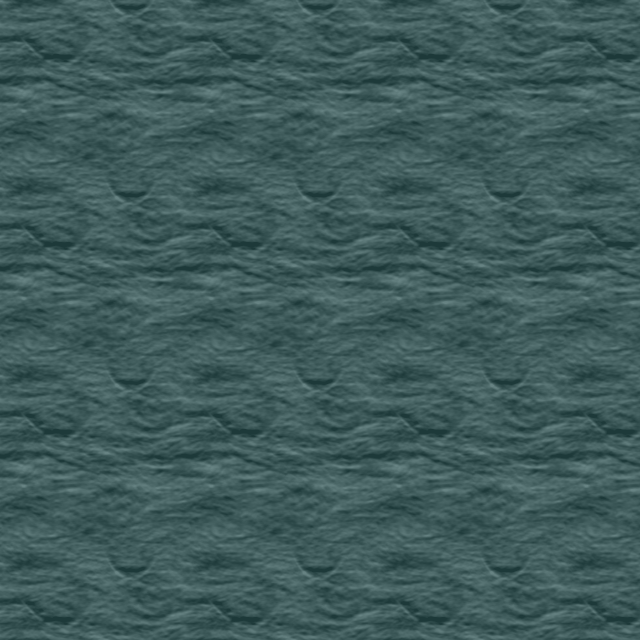
A WebGL 1 fragment shader for this texture:

```glsl
precision highp float;
// Teal wrinkled cloth or rippled stone: one seamless relief tile, repeated.
uniform vec2 u_resolution;

const float REPEATS = 3.413;
const vec3 TEAL = vec3(0.253, 0.363, 0.363);

vec2 hashGradient(vec2 cell, float seed) {
  vec3 q = fract(vec3(cell.xyx + seed * 7.31) * vec3(0.1031, 0.1030, 0.0973));
  q += dot(q, q.yzx + 33.33);
  float angle = 6.2832 * fract((q.x + q.y) * q.z);
  return vec2(cos(angle), sin(angle));
}

// Gradient noise that wraps after one tile; freq holds whole numbers.
float tileNoise(vec2 uv, vec2 freq, float seed) {
  vec2 p = uv * freq;
  vec2 cell = floor(p);
  vec2 f = p - cell;
  vec2 u = f * f * f * (f * (f * 6.0 - 15.0) + 10.0);
  vec2 lo = mod(cell, freq);
  vec2 hi = mod(cell + 1.0, freq);
  float a = dot(hashGradient(lo, seed), f);
  float b = dot(hashGradient(vec2(hi.x, lo.y), seed), f - vec2(1.0, 0.0));
  float c = dot(hashGradient(vec2(lo.x, hi.y), seed), f - vec2(0.0, 1.0));
  float d = dot(hashGradient(hi, seed), f - 1.0);
  return mix(mix(a, b, u.x), mix(c, d, u.x), u.y);
}

// Flat, stretched folds with sharp valleys.
float foldHeight(vec2 uv) {
  float height = 0.0;
  float amplitude = 1.0;
  vec2 freq = vec2(4.0, 9.0);
  for (int i = 0; i < 4; i++) {
    float n = tileNoise(uv, freq, float(i) + 2.0);
    height += amplitude * (0.6 * n + 0.75 * abs(n));
    amplitude *= 0.5;
    freq *= 2.0;
  }
  return height;
}

// Thin continuous threads that follow the level lines of the noise.
float thread(vec2 uv, vec2 freq, float seed) {
  float n = tileNoise(uv, freq, seed) / 0.1;
  return exp(-n * n);
}

// Lit threads, each with a shadow just above it.
float threads(vec2 uv, vec2 freq, float seed) {
  return thread(uv, freq, seed) - thread(uv + vec2(0.0, 0.026), freq, seed);
}

// Sagging crease: a soft shadow resting on a thin lit edge.
float crease(vec2 uv, vec2 center, float halfWidth, float sag, float tilt) {
  vec2 q = fract(uv - center + 0.5) - 0.5;
  float t = q.x / halfWidth;
  float taper = 1.0 - smoothstep(0.5, 1.0, abs(t));
  float d = q.y - sag * (1.0 - t * t) - tilt * t;
  float lit = exp(-pow(abs(d) / 0.012, 2.0));
  float shadow = exp(-pow(abs(d + 0.038) / 0.026, 2.0));
  return taper * (lit - shadow);
}

void main() {
  // Tile coordinates, counted from the top left with y pointing down.
  vec2 canvas = gl_FragCoord.xy / u_resolution;
  vec2 uv = vec2(canvas.x, 1.0 - canvas.y) * REPEATS;

  // Bend the folds so that they sway and cross.
  vec2 bend = vec2(tileNoise(uv, vec2(3.0, 5.0), 11.0),
                   tileNoise(uv, vec2(3.0, 3.0), 12.0));
  vec2 p = uv + bend * vec2(0.06, 0.04);

  // Light from above; the lower band of each tile is calmer.
  vec2 stepY = vec2(0.0, 0.0065);
  float relief = foldHeight(p + stepY) - foldHeight(p - stepY);
  float calm = 0.5 + 0.5 * cos(6.2832 * (uv.y - 0.82));
  float shade = relief * mix(0.30, 0.27, calm);
  float lines = threads(p, vec2(3.0, 8.0), 31.0) + threads(p, vec2(4.0, 11.0), 32.0);
  shade += lines * mix(0.042, 0.016, calm);

  // Broad patches and fine horizontal fibres.
  shade += 0.10 * tileNoise(p, vec2(3.0, 6.0), 21.0);
  shade += 0.065 * tileNoise(p, vec2(18.0, 42.0), 22.0);
  shade += 0.045 * tileNoise(uv, vec2(36.0, 60.0), 23.0);

  // Strong folds: bowl, wedge, raised lens and long seam.
  vec2 soft = uv + bend * vec2(0.02, 0.015);
  float folds = 1.2 * crease(soft, vec2(0.29, 0.20), 0.21, 0.14, 0.04);
  folds += 1.2 * crease(soft, vec2(0.69, -0.03), 0.14, 0.12, 0.02);
  folds += 0.8 * crease(soft, vec2(0.83, 0.18), 0.19, 0.04, -0.04);
  folds += 0.6 * crease(soft, vec2(0.20, 0.11), 0.19, -0.07, 0.0);
  folds += 0.7 * crease(soft, vec2(0.42, 0.39), 0.45, -0.01, 0.02);
  folds += 0.8 * crease(soft, vec2(0.95, 0.46), 0.49, 0.02, -0.03);
  folds += 0.6 * crease(soft, vec2(0.05, 0.60), 0.16, -0.04, 0.05);
  shade += 0.085 * folds;

  gl_FragColor = vec4(TEAL + clamp(shade, -0.14, 0.15), 1.0);
}
```
